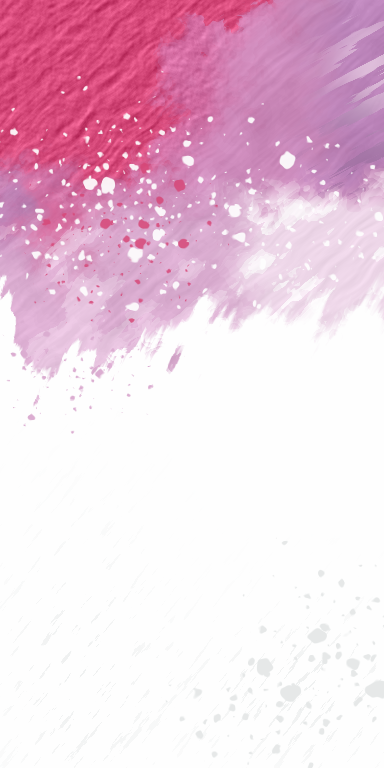
This background is drawn by a Shadertoy shader. Its source:

```glsl
const vec3 PAPER = vec3(0.995);
const vec3 CRIMSON = vec3(0.84, 0.28, 0.47);
const vec3 ROSE = vec3(0.83, 0.42, 0.63);
const vec3 MAUVE = vec3(0.80, 0.54, 0.73);
const vec3 VIOLET = vec3(0.69, 0.49, 0.71);
const vec3 LILAC = vec3(0.86, 0.68, 0.82);
const vec3 BLUSH = vec3(0.93, 0.84, 0.91);
const vec3 ASH = vec3(0.90, 0.91, 0.91);
const float STROKE_ANGLE = 0.72;
const float DRIP_ANGLE = 1.1;
const float RELIEF = 0.42;
const float WARP = 0.17;
const float FACETS = 10.0;

float hash(vec2 p) {
    vec3 q = fract(p.xyx * 0.1031);
    q += dot(q, q.yzx + 33.33);
    return fract((q.x + q.y) * q.z);
}
float noise(vec2 p) {
    vec2 i = floor(p), f = fract(p);
    f = f * f * (3.0 - 2.0 * f);
    return mix(mix(hash(i), hash(i + vec2(1, 0)), f.x),
               mix(hash(i + vec2(0, 1)), hash(i + 1.0), f.x), f.y);
}
float fbm(vec2 p) {
    float sum = 0.0, gain = 0.53;
    for (int i = 0; i < 4; i++) {
        sum += gain * noise(p);
        p = p * 2.03 + 17.0;
        gain *= 0.5;
    }
    return sum;
}

// Flat steps centred on zero, with narrow transitions
float facet(float v) {
    float s = v * FACETS;
    return (floor(s) + smoothstep(0.4, 0.6, fract(s))) / FACETS - 0.5;
}

// Noise stretched along a brush direction
float streaks(vec2 p, float angle, vec2 frequency) {
    vec2 along = vec2(cos(angle), sin(angle));
    return fbm(vec2(dot(p, along), dot(p, vec2(-along.y, along.x))) * frequency + 40.0);
}

float spot(vec2 p, vec2 center, vec2 size) {
    vec2 q = (p - center) / size;
    return exp(-dot(q, q));
}

// Two sizes of irregular drops, shrinking where density is low
float splatter(vec2 p, float cell, float seed, float density, float px) {
    float ink = 0.0;
    for (int i = 0; i < 2; i++) {
        vec2 w = p * 4.0 / cell;
        vec2 q = p / cell + 0.2 * vec2(noise(w), noise(w + 50.0));
        vec2 id = floor(q) + seed;
        float chance = hash(id), size = hash(id + 71.0);
        float radius = mix(0.12, 0.34, size * size);
        vec2 jitter = vec2(hash(id + 13.0), hash(id + 29.0)) - 0.5;
        float dist = length(fract(q) - 0.5 - jitter * (1.0 - 2.0 * radius));
        radius *= smoothstep(chance, chance + 0.1, density);
        ink = max(ink, smoothstep(0.0, 2.0 * px, (radius - dist) * cell));
        p += 0.37;
        cell *= 0.5;
    }
    return ink;
}

vec3 paint(vec2 p) {
    float brush = facet(streaks(p, STROKE_ANGLE, vec2(6.0, 20.0)));
    float patches = facet(fbm(p * 13.0));
    vec2 q = p + WARP * vec2(patches, facet(fbm(p * 13.0 + 30.0))) + 0.12 * brush;
    float x = q.x, depth = 2.0 - q.y;

    // Colour fields
    float upper = 1.0 - smoothstep(0.40, 0.50, depth);
    float rose = (1.0 - smoothstep(0.56, 0.82, x + 0.5 * depth)) * (1.0 - smoothstep(0.36, 0.62, depth));
    float violet = smoothstep(0.72, 0.95, x) * upper;
    float reach = mix(0.70, 0.42, smoothstep(0.0, 0.12, depth));
    float crimson = (1.0 - smoothstep(reach - 0.03, reach + 0.03, x)) * upper;
    float blush = smoothstep(0.52, 0.70, x) * smoothstep(0.43, 0.54, depth);
    vec3 col = mix(MAUVE, LILAC, smoothstep(0.42, 0.66, depth));
    col = mix(col, ROSE, rose);
    col = mix(col, VIOLET, 0.7 * violet + 0.6 * spot(q, vec2(0.02, 1.45), vec2(0.12, 0.1)));
    col = mix(col, CRIMSON, 0.95 * crimson);
    col = mix(col, mix(ROSE, CRIMSON, 0.4), 0.8 * spot(q, vec2(0.14, 1.43), vec2(0.09, 0.1)));
    float bare = smoothstep(0.04, 0.14, brush + 0.5 * patches);
    col = mix(col, mix(BLUSH, PAPER, 0.75 * bare), blush);
    col = mix(col, BLUSH, 0.45 * bare * smoothstep(0.46, 0.6, depth) * (1.0 - blush));
    col += 0.10 * patches * (1.0 - max(blush, crimson));

    // Raised bristle marks and mottled grain
    vec2 grain = vec2(8.0, 54.0), light = vec2(-0.005, 0.006);
    vec2 r = p + 0.02 * (vec2(noise(p * 16.0), noise(p * 16.0 + 9.0)) - 0.5);
    float ridge = streaks(r, STROKE_ANGLE, grain) - streaks(r + light, STROKE_ANGLE, grain);
    float mottle = fbm(p * 48.0) - fbm((p + light) * 48.0);
    col += RELIEF * (ridge * (0.2 + 0.5 * crimson) + 0.6 * mottle * max(0.4 * crimson, rose));
    float bristle = smoothstep(0.55, 0.59, streaks(p, 0.5, vec2(5.0, 55.0)));
    col = mix(col, VIOLET * 0.86, 0.65 * bristle * violet * smoothstep(0.2, 0.35, depth));
    return mix(col, BLUSH, 0.7 * bristle * spot(p, vec2(0.97, 1.83), vec2(0.11, 0.14)));
}

void mainImage(out vec4 fragColor, in vec2 fragCoord) {
    vec2 p = fragCoord / iResolution.xy * vec2(1.0, 2.0);
    float px = 1.0 / iResolution.x;

    // Sparse scratches on the paper
    float scratch = smoothstep(0.69, 0.72, streaks(p, 0.9, vec2(15.0, 120.0)));
    float worn = spot(p, vec2(0.2, 0.25), vec2(0.2, 0.35)) + spot(p, vec2(0.8, 0.2), vec2(0.3, 0.2));
    vec3 col = mix(PAPER, ASH, 0.6 * scratch * worn);

    // Paint with a ragged lower edge
    vec3 lobe = (p.x - vec3(0.11, 0.33, 0.0)) / vec3(0.09, 0.14, 0.05);
    float edge = 0.85 + dot(exp(-lobe * lobe), vec3(0.14, 0.07, -0.16));
    float drip = streaks(p, DRIP_ANGLE, vec2(7.0, 40.0)) - 0.5;
    float ragged = 0.24 * drip + 0.18 * facet(fbm(p * 15.0 + 5.0));
    float softness = mix(0.025, 0.08, smoothstep(0.3, 0.7, p.x));
    float cover = 1.0 - smoothstep(edge - softness, edge + 0.01, 2.0 - p.y + ragged);
    col = mix(col, paint(p), cover);

    // Scattered drops
    float white = spot(p, vec2(0.36, 1.48), vec2(0.36, 0.22)) + 0.6 * spot(p, vec2(0.88, 1.4), vec2(0.17, 0.14));
    float red = 0.65 * spot(p, vec2(0.32, 1.37), vec2(0.24, 0.16));
    float mauve = 0.6 * spot(p, vec2(0.18, 1.03), vec2(0.2, 0.13));
    float ash = 0.8 * spot(p, vec2(0.85, 0.32), vec2(0.2, 0.2)) + 0.6 * spot(p, vec2(0.65, 0.1), vec2(0.2, 0.14));
    col = mix(col, LILAC, splatter(p, 0.05, 300.0, mauve, px));
    col = mix(col, ASH, splatter(p, 0.08, 500.0, ash, px));
    col = mix(col, CRIMSON, 0.85 * splatter(p, 0.05, 700.0, red, px));
    col = mix(col, PAPER, 0.92 * splatter(p, 0.065, 100.0, white, px));
    fragColor = vec4(clamp(col, 0.0, 1.0), 1.0);
}
```
